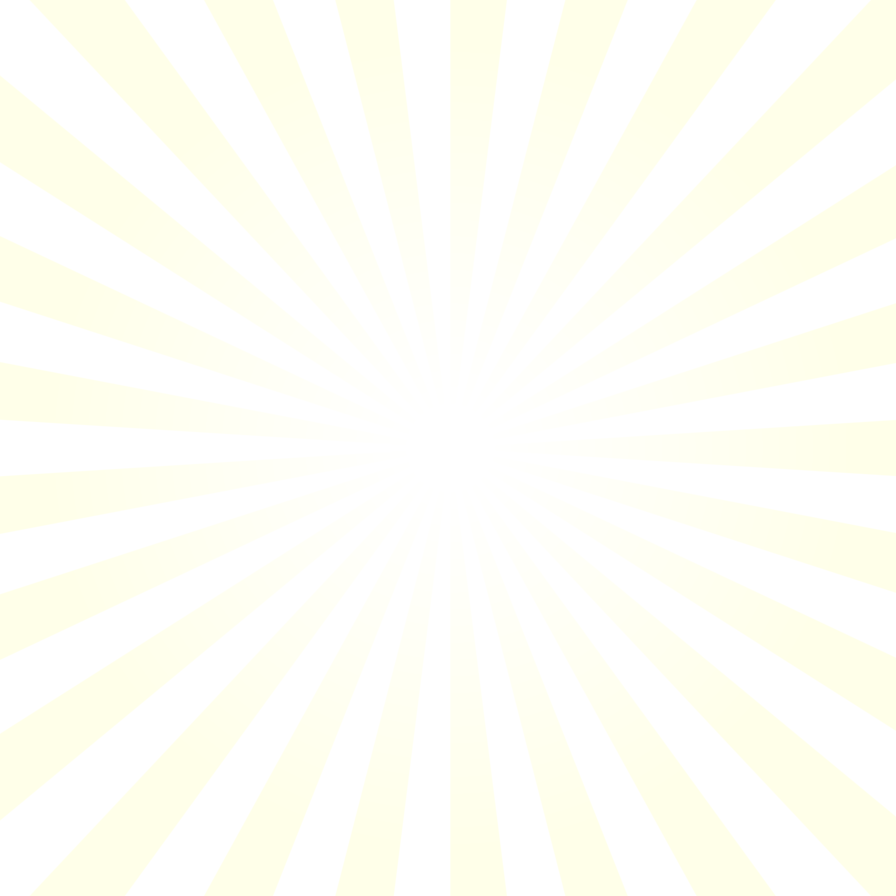
A three.js fragment shader for this background:

```glsl
// Pale cream sunburst: even rays fading into a white centre.
varying vec2 vUv;

const float TAU = 6.283185;
const vec2 BURST_CENTER = vec2(0.5026, 0.5);
const float RAY_COUNT = 25.0;
const float EDGE_SOFTNESS = 0.001;
const float FADE_START = 0.04;
const float FADE_END = 0.45;
const vec3 WHITE = vec3(1.0);
const vec3 CREAM = vec3(1.0, 1.0, 0.914);

// Signed distance to the nearest ray edge, positive inside a ray.
// The first ray starts straight up and opens clockwise.
float rayDistance(vec2 p, float count) {
  float cycle = atan(p.x, p.y) / TAU * count;
  float fromMiddle = abs(fract(cycle + 0.25) - 0.5);
  return (0.25 - fromMiddle) * TAU / count * length(p);
}

// Smooth coverage of a shape from its signed distance.
float coverage(float dist, float softness) {
  return smoothstep(-softness, softness, dist);
}

// Linear rise from 0 at the inner radius to 1 at the outer radius.
float radialFade(float radius, float inner, float outer) {
  return clamp((radius - inner) / (outer - inner), 0.0, 1.0);
}

void main() {
  vec2 p = vUv - BURST_CENTER;

  // Ray shape and its strength away from the centre
  float ray = coverage(rayDistance(p, RAY_COUNT), EDGE_SOFTNESS);
  float strength = radialFade(length(p), FADE_START, FADE_END);

  gl_FragColor = vec4(mix(WHITE, CREAM, ray * strength), 1.0);
}
```
